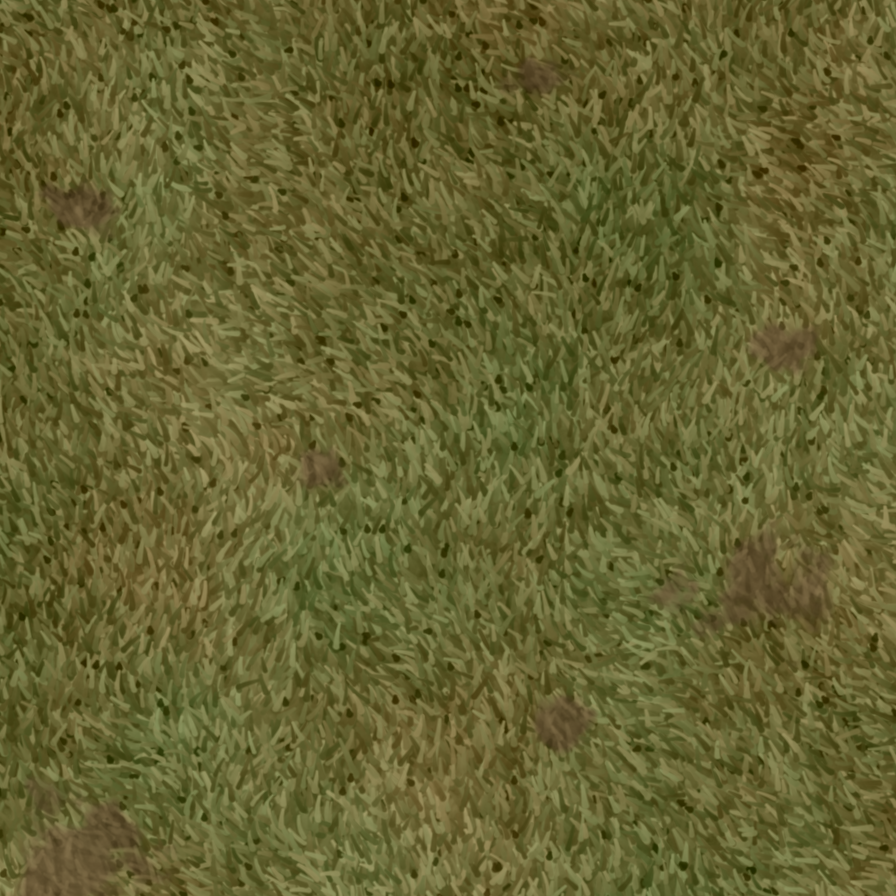
Reproduce this texture procedurally as a Shadertoy shader.

```glsl
vec4 hash4(vec2 p) {
    vec4 q = fract(p.xyxy * vec4(0.1031, 0.1030, 0.0973, 0.1099));
    q += dot(q, q.wzxy + 33.33);
    return fract((q.xxyz + q.yzzw) * q.zywx);
}

float valueNoise(vec2 p) {
    vec2 cell = floor(p), f = fract(p);
    f = f * f * (3.0 - 2.0 * f);
    float low = mix(hash4(cell).x, hash4(cell + vec2(1, 0)).x, f.x);
    float high = mix(hash4(cell + vec2(0, 1)).x, hash4(cell + vec2(1, 1)).x, f.x);
    return mix(low, high, f.y);
}

float fbm(vec2 p) {
    float sum = 0.0, weight = 0.53;
    for (int i = 0; i < 4; i++) {
        sum += weight * valueNoise(p);
        p = mat2(1.6, 1.2, -1.2, 1.6) * p + 17.3;
        weight *= 0.5;
    }
    return sum;
}

// Worn patches with ragged borders
float bareSoil(vec2 uv) {
    float soil = 0.0;
    float ragged = fbm(uv * 24.0 + 60.0) - 0.5;
    for (int i = 0; i < 7; i++) {
        vec2 center = fract(vec2(0.09, 0.77) + float(i) * vec2(0.755, 0.570));
        float radius = i % 3 == 1 ? 0.07 : 0.03;
        float d = length((uv - center) * vec2(0.85, 1.15)) / radius + ragged * 2.2;
        soil = max(soil, 1.0 - smoothstep(0.5, 1.15, d));
    }
    return soil;
}

// Lays one layer of blades over a surface of (tone, greenness)
vec2 addBlades(vec2 surface, vec2 uv, float layer, float soil) {
    vec2 p = uv * (43.0 + 2.5 * layer) + layer * vec2(7.37, 13.61);
    vec2 home = floor(p);
    float lean = 2.0 + 1.5 * (valueNoise(uv * 7.0 + 31.0) - 0.5);
    for (int y = -1; y <= 1; y++)
    for (int x = -1; x <= 1; x++) {
        vec2 cell = home + vec2(x, y);
        vec4 place = hash4(cell + layer * 57.0 + 11.0);
        vec4 look = hash4(cell + layer * 91.0 + 203.0);

        float angle = lean + (place.z + place.w - 1.0) * 1.1;
        vec2 along = vec2(cos(angle), sin(angle));
        vec2 offset = p - cell - place.xy;
        float speck = step(0.955, look.w);
        float halfLength = mix(mix(0.32, 0.72, look.x), 0.12, speck);

        float t = dot(offset, along);
        float bend = (look.y - 0.5) * 0.25 * t * t;
        float side = dot(offset, vec2(-along.y, along.x)) + bend;
        float d = length(vec2(max(abs(t) - halfLength, 0.0), side));
        float tip = clamp(t / halfLength, -1.0, 1.0);
        float width = mix(0.10, 0.17, look.w) * (1.0 - 0.3 * tip);
        float cover = 1.0 - smoothstep(width - 0.09, width + 0.09, d);

        float tone = mix(look.z + 0.04 + 0.08 * tip, -0.25, speck);
        vec2 blade = vec2(tone, look.y * 2.0 - 1.0);
        surface = mix(surface, blade, cover * 0.86 * (1.0 - 0.6 * soil));
    }
    return surface;
}

void mainImage(out vec4 fragColor, in vec2 fragCoord) {
    vec2 uv = fragCoord / iResolution.y;
    float soil = bareSoil(uv);

    // Shaded ground below the blades
    float ground = 0.32 + 0.6 * (fbm(uv * 70.0) - 0.5);
    vec2 surface = vec2(ground, -0.3);
    for (int layer = 0; layer < 6; layer++)
        surface = addBlades(surface, uv, float(layer), soil);

    // Broad drifts of lighter, darker, greener and drier turf
    float tone = surface.x + 0.45 * (fbm(uv * 4.5 + 5.0) - 0.5);
    tone += 0.10 * (0.5 - uv.y) + 0.12 * (fbm(uv * 130.0) - 0.5);
    float greenness = 0.6 * surface.y + 3.0 * (fbm(uv * 5.5 + 83.0) - 0.5);

    // Olive grass and brown earth
    vec3 grass = mix(vec3(0.25, 0.245, 0.06), vec3(0.56, 0.55, 0.35), tone);
    grass += clamp(greenness, -1.2, 1.4) * vec3(-0.032, 0.012, 0.004);
    vec3 earth = mix(vec3(0.23, 0.17, 0.08), vec3(0.54, 0.45, 0.31), tone);
    fragColor = vec4(clamp(mix(grass, earth, soil * 0.8), 0.0, 1.0), 1.0);
}
```
